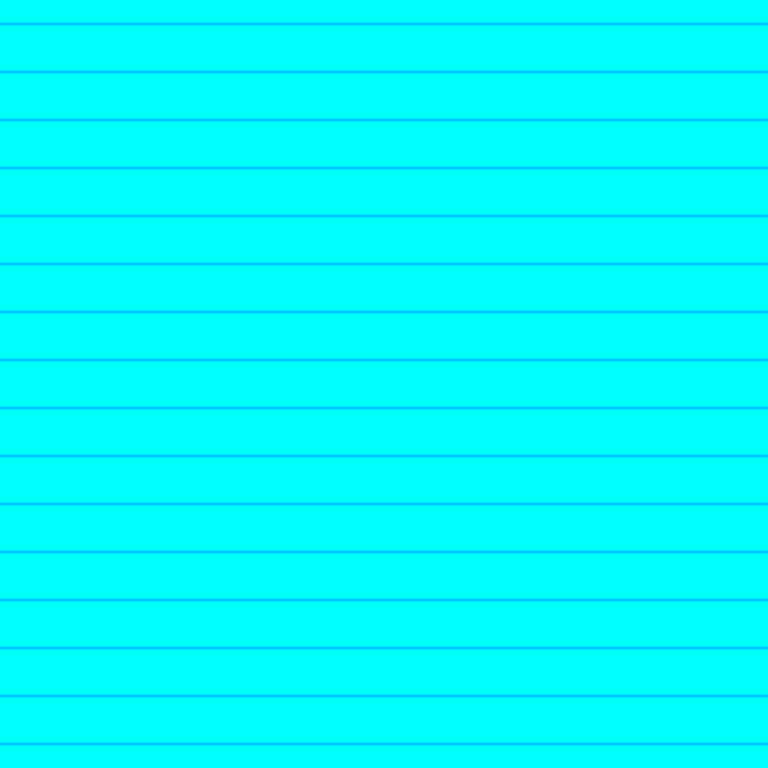
Write a three.js fragment shader that draws this pattern.

```glsl
// Sixteen thin, soft blue rules across a bright cyan sheet.
// Each rule is a Gaussian of the distance to the middle of its row,
// flanked by a barely greener halo; whole rows make the sheet tile.
varying vec2 vUv;

void main() {
  // Distance to the nearest rule, in fractions of the canvas
  float ruleDistance = abs(fract(vUv.y * 16.0) - 0.5) / 16.0;

  // Soft rule, about 1/256 of the canvas wide
  float rule = exp(-pow(ruleDistance / 0.00203, 2.0));

  // Faint halo on both sides of the rule
  float halo = smoothstep(0.0032, 0.0044, ruleDistance)
             * (1.0 - smoothstep(0.0092, 0.0104, ruleDistance));

  vec3 color = vec3(0.0, 1.0, 1.0);
  color = mix(color, vec3(0.0, 1.0, 0.97), halo);
  color = mix(color, vec3(0.0, 0.76, 0.99), rule);

  gl_FragColor = vec4(color, 1.0);
}
```
